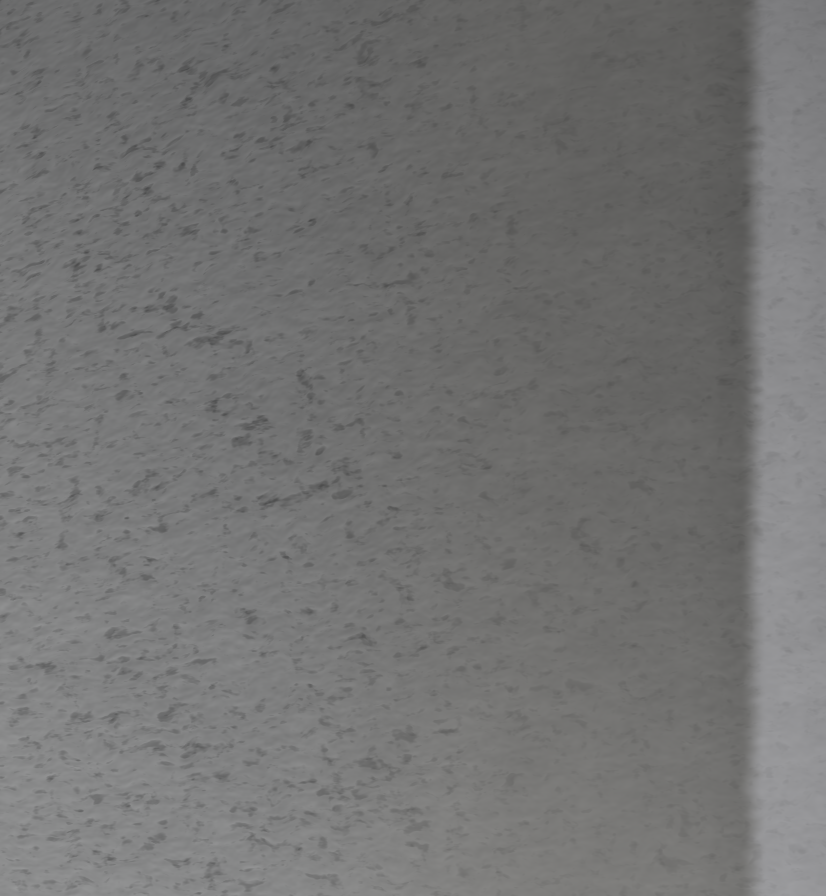
A WebGL 1 fragment shader for this texture:

```glsl
precision highp float;
// Rough grey plaster wall in soft light, with a paler strip beyond a blurred
// vertical corner at the right. Broad tone is blended from a 3 x 3 grid of
// levels; slanted noise adds grain, streaks, bumps and small dark pits.

uniform vec2 u_resolution;

// Wall brightness at left, middle and right
const vec3 TONE_TOP = vec3(0.426, 0.398, 0.376);
const vec3 TONE_MID = vec3(0.502, 0.446, 0.398);
const vec3 TONE_LOW = vec3(0.556, 0.526, 0.482);
// Strip brightness at bottom, middle and top
const vec3 TONE_STRIP = vec3(0.602, 0.560, 0.490);

const float WALL_MIDDLE = 0.45;
const float CORNER_X = 0.912;
const float CORNER_BLUR = 0.016;
const float CORNER_SHADE = 0.020;

const vec2 PIT_FREQ = vec2(72.0, 150.0);
const vec2 FLECK_FREQ = vec2(92.0, 205.0);
const vec2 GRAIN_FREQ = vec2(120.0, 270.0);
const vec2 STREAK_FREQ = vec2(26.0, 125.0);
const float PIT_DEPTH = 0.105;
const float FLECK_DEPTH = 0.070;
const float RELIEF = 0.062;
const float GRAIN = 0.028;
const float STREAK = 0.022;
const float MOTTLE = 0.020;

const vec3 WARM_TINT = vec3(1.006, 1.001, 0.986);
const vec3 COOL_TINT = vec3(0.996, 1.000, 1.003);
const vec3 STRIP_TINT = vec3(0.996, 0.997, 1.012);

float hash(vec2 p) {
  return fract(sin(dot(p, vec2(127.1, 311.7))) * 43758.5453);
}

float noise(vec2 p) {
  vec2 cell = floor(p);
  vec2 f = fract(p);
  f = f * f * (3.0 - 2.0 * f);
  float low = mix(hash(cell), hash(cell + vec2(1.0, 0.0)), f.x);
  float high = mix(hash(cell + vec2(0.0, 1.0)), hash(cell + vec2(1.0, 1.0)), f.x);
  return mix(low, high, f.y);
}

float fbm(vec2 p) {
  float sum = 0.0;
  float weight = 0.5;
  for (int i = 0; i < 3; i++) {
    sum += weight * noise(p);
    // Turning each octave hides the noise lattice
    p = mat2(0.92, 0.39, -0.39, 0.92) * p * 1.9 + vec2(17.3, 9.1);
    weight *= 0.5;
  }
  return sum / 0.875;
}

// Smooth curve through three levels at 0, 0.5 and 1
float throughThree(vec3 level, float t) {
  vec3 w = vec3((1.0 - t) * (1.0 - 2.0 * t), 4.0 * t * (1.0 - t), t * (2.0 * t - 1.0));
  return dot(level, w);
}

float wallTone(vec2 uv) {
  vec3 row = vec3(throughThree(vec3(TONE_LOW.x, TONE_MID.x, TONE_TOP.x), uv.y),
                  throughThree(vec3(TONE_LOW.y, TONE_MID.y, TONE_TOP.y), uv.y),
                  throughThree(vec3(TONE_LOW.z, TONE_MID.z, TONE_TOP.z), uv.y));
  float leftPart = mix(row.x, row.y, clamp(uv.x / WALL_MIDDLE, 0.0, 1.0));
  return mix(leftPart, row.z, smoothstep(WALL_MIDDLE - 0.1, CORNER_X, uv.x));
}

void main() {
  vec2 uv = gl_FragCoord.xy / u_resolution;
  vec2 p = gl_FragCoord.xy / u_resolution.y;

  // Texture slants upward to the right, more so near the top
  float slope = mix(0.02, 0.46, uv.y) * (1.0 - 0.45 * uv.x);
  vec2 q = vec2(p.x, p.y - slope * p.x);
  q += 0.006 * (vec2(noise(p * 45.0), noise(p * 45.0 + 31.0)) - 0.5);

  // Corner between wall and strip
  float wobble = 0.004 * (noise(vec2(3.0, uv.y * 9.0)) - 0.5)
               + 0.008 * (noise(p * vec2(40.0, 110.0)) - 0.5);
  float cornerDist = uv.x - CORNER_X - wobble;
  float strip = smoothstep(-CORNER_BLUR, CORNER_BLUR, cornerDist);

  // Broad light
  float tone = wallTone(uv);
  tone -= CORNER_SHADE * smoothstep(-0.08, -0.01, cornerDist);
  float stripTone = throughThree(TONE_STRIP, uv.y) - 0.015 * smoothstep(0.04, 0.09, cornerDist);
  tone = mix(tone, stripTone, strip);

  // Relief is crisp on the left and soft toward the corner
  float crisp = mix(1.0, 0.34, smoothstep(0.25, 0.75, uv.x));
  crisp *= mix(1.0, 0.75, smoothstep(0.75, 1.0, uv.y));
  float height = fbm(q * PIT_FREQ);
  float lit = height - fbm((q + vec2(-0.0015, 0.0035)) * PIT_FREQ);
  float cluster = 0.07 * (noise(p * 13.0 + 4.0) - 0.5);
  float pit = smoothstep(0.60, 0.86, height + cluster);
  float fleck = smoothstep(0.62, 0.86, fbm(q * FLECK_FREQ + 53.0) + cluster);
  float grain = noise(q * GRAIN_FREQ) - 0.5;
  float streak = fbm(q * STREAK_FREQ + 23.0) - 0.5;
  float mottle = fbm(q * vec2(12.0, 28.0) + 7.0) - 0.5;

  tone -= (PIT_DEPTH * pit + FLECK_DEPTH * fleck) * crisp;
  tone += RELIEF * lit * crisp;
  tone += GRAIN * grain * mix(0.35, 1.0, crisp);
  tone += STREAK * streak + MOTTLE * mottle;

  // Cool at the left, warm in the shaded wall, bluish on the strip
  vec3 tint = mix(COOL_TINT, WARM_TINT, smoothstep(0.25, 0.7, uv.x));
  tint = mix(tint, STRIP_TINT, strip);
  gl_FragColor = vec4(clamp(tone * tint, 0.0, 1.0), 1.0);
}
```
